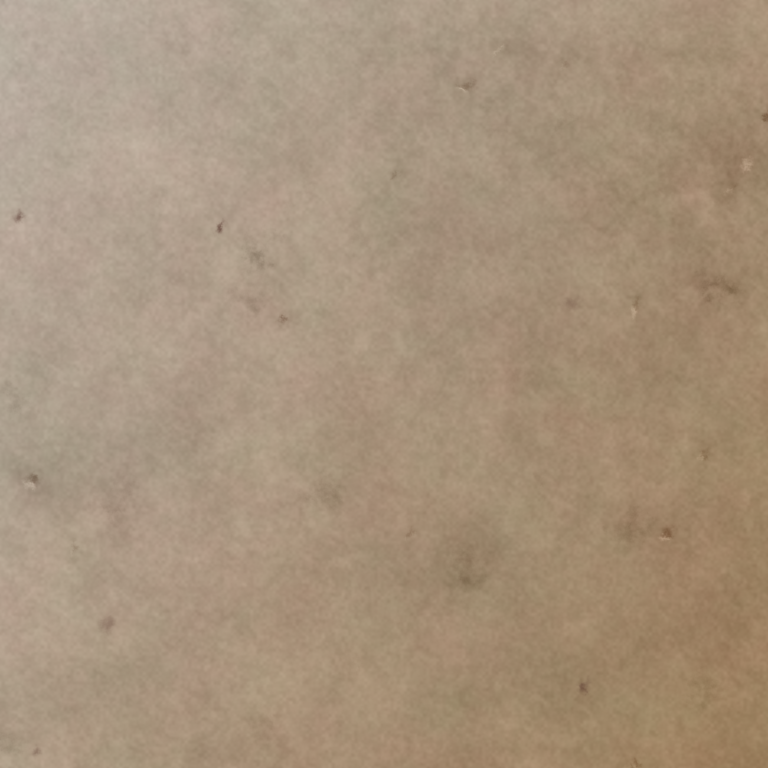
A Shadertoy shader for this texture:

```glsl
// Weathered beige plaster: warm diagonal shading, cloudy mottling, ragged stains and small pits.
#define PALE vec3(0.712, 0.666, 0.618)
#define WARM vec3(0.602, 0.490, 0.360)
#define STAIN_TINT vec3(0.100, 0.098, 0.096)
#define SPECK_COLOR vec3(0.32, 0.19, 0.16)
#define CLOUDS 0.085
#define MOTTLE 0.100
#define GRAIN 0.076
#define STAINS 22
#define PITS 18
#define SPECKS 6

float hash(vec2 p) {
    vec3 q = fract(vec3(p.xyx) * 0.1031);
    q += dot(q, q.yzx + 33.33);
    return fract((q.x + q.y) * q.z);
}

vec2 hash2(float n) {
    return vec2(hash(vec2(n, 17.3)), hash(vec2(n, 71.9)));
}

float noise(vec2 p) {
    vec2 i = floor(p), f = fract(p);
    f = f * f * (3.0 - 2.0 * f);
    return mix(mix(hash(i), hash(i + vec2(1, 0)), f.x),
               mix(hash(i + vec2(0, 1)), hash(i + vec2(1, 1)), f.x), f.y);
}

// Rotated octaves, centred on zero, with a chosen roughness
float fbm(vec2 p, float rough) {
    float sum = 0.0, amp = 0.5;
    for (int i = 0; i < 5; i++) {
        sum += amp * (noise(p) - 0.5);
        p = mat2(1.6, 1.2, -1.2, 1.6) * p + 19.7;
        amp *= rough;
    }
    return sum;
}

// Soft elliptical falloff, leaning by the given angle
float blob(vec2 d, vec2 size, float angle) {
    float c = cos(angle), s = sin(angle);
    d = vec2(c * d.x + s * d.y, c * d.y - s * d.x) / size;
    return exp(-dot(d, d));
}

void mainImage(out vec4 fragColor, in vec2 fragCoord) {
    vec2 uv = fragCoord / iResolution.xy;

    // Light falls from the upper left, warmth gathers at the lower right
    float cloud = fbm(uv * 4.5 + 3.1, 0.6);
    float shade = 0.5 + 0.60 * (uv.x - 0.5) - 0.42 * (uv.y - 0.5);
    vec3 col = mix(PALE, WARM, clamp(shade + 0.16 * cloud, 0.0, 1.0));

    // Blotches from palm-sized clouds down to crumbs, with a pink-green drift
    float patches = fbm(uv * vec2(13.0, 11.0) + 40.0, 0.7);
    float crumbs = fbm(uv * vec2(38.0, 44.0) + 70.0, 0.65);
    col += CLOUDS * cloud + MOTTLE * (0.62 * patches + 0.42 * crumbs);
    col += vec3(0.028, -0.014, 0.006) * fbm(uv * 12.0 + 80.0, 0.7);

    // Fine fibrous grain running in two directions
    vec2 slant = mat2(0.8, 0.6, -0.6, 0.8) * uv;
    float grain = 0.36 * noise(slant * vec2(95.0, 170.0))
                + 0.24 * noise(slant.yx * vec2(105.0, 190.0) + 23.0)
                + 0.40 * noise(uv * 235.0 + 9.0) - 0.5;
    col += GRAIN * grain;

    // Ragged warp shared by all marks
    vec2 warp = vec2(fbm(uv * 30.0, 0.7), fbm(uv * 30.0 + 57.0, 0.7));

    // Upright smudges with crumbling edges
    float stain = 0.0;
    for (int i = 0; i < STAINS; i++) {
        float n = float(i);
        vec2 r = hash2(n + 5.0);
        vec2 size = mix(vec2(0.010, 0.016), vec2(0.028, 0.036), r.yx * r.yx);
        vec2 d = uv - hash2(n + 101.0) + 0.055 * warp;
        stain += blob(d, size, 0.9 * (r.x - 0.5)) * mix(0.25, 0.75, r.y);
    }
    stain *= max(0.0, 0.8 + 1.6 * fbm(uv * 45.0 + 13.0, 0.65));
    col -= STAIN_TINT * min(stain, 1.0);

    // Scuffed, wrinkled area at the upper right
    float scuff = blob(uv - vec2(0.90, 0.80) + 0.2 * warp, vec2(0.13, 0.15), 0.5);
    float fold = fbm(uv * 34.0 + 7.0, 0.55);
    float foldLit = fbm((uv + vec2(0.006, 0.007)) * 34.0 + 7.0, 0.55);
    col += scuff * (0.11 * (fold - foldLit) - vec3(0.018, 0.022, 0.022));

    // Pits with a lit lip; every third one joins the scuffed area
    for (int i = 0; i < PITS; i++) {
        float n = float(i);
        vec2 r = hash2(n + 211.0);
        vec2 center = hash2(n + 307.0);
        if (i % 3 == 0) center = vec2(0.90, 0.82) + 0.22 * (center - 0.5);
        vec2 size = mix(0.003, 0.007, r.x) * vec2(1.4, 0.9);
        vec2 d = uv - center + 0.026 * warp;
        float angle = 3.1 * r.y;
        col -= vec3(0.13, 0.15, 0.15) * r.y * blob(d, size, angle);
        col += 0.14 * r.x * blob(d + vec2(0.005, 0.006), size * 0.8, angle);
        col -= 0.030 * blob(d, size * 3.5, angle);
    }

    // Sparse reddish-brown specks, mostly faint
    for (int i = 0; i < SPECKS; i++) {
        float n = float(i);
        vec2 r = hash2(n + 401.0);
        vec2 d = uv - hash2(n + 503.0) + 0.018 * warp;
        float spot = blob(d, mix(0.004, 0.008, r.x) * vec2(1.3, 0.85), 0.4 + r.y);
        col = mix(col, SPECK_COLOR, spot * mix(0.2, 0.9, r.y * r.y));
    }

    fragColor = vec4(clamp(col, 0.0, 1.0), 1.0);
}
```
